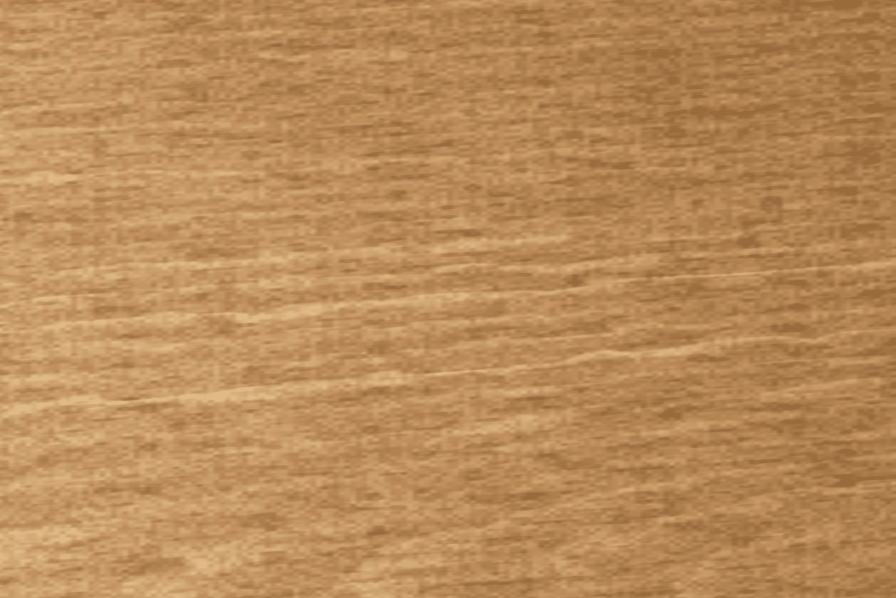
A Shadertoy shader for this texture:

```glsl
const vec3 DARK_WOOD = vec3(0.595, 0.415, 0.235);
const vec3 MID_WOOD = vec3(0.745, 0.560, 0.360);
const vec3 PALE_WOOD = vec3(0.875, 0.725, 0.525);

const float ARCH_SPREAD = 0.07;   // opening of the nested arches
const float ARCH_OFFSET = 0.14;   // keeps the ring radius positive
const float RING_COUNT = 29.0;
const float RING_WAVER = 0.40;
const float RING_JAGGED = 0.42;
const float RING_LIGHT = 0.42;
const float FIBRE_SLOPE = 0.06;
const float FIBRE_CONTRAST = 0.26;
const float FLECK_DEPTH = 0.24;
const float GRAIN_CONTRAST = 0.40;
const float BASE_TONE = 0.44;
const float SIDE_LIGHT = 0.42;
const float TOP_SHADE = 0.10;

float hash(vec2 p) {
    return fract(sin(dot(p, vec2(127.1, 311.7))) * 43758.5453);
}

float noise(vec2 p) {
    vec2 cell = floor(p);
    vec2 f = fract(p);
    f = f * f * (3.0 - 2.0 * f);
    float low = mix(hash(cell), hash(cell + vec2(1.0, 0.0)), f.x);
    float high = mix(hash(cell + vec2(0.0, 1.0)), hash(cell + vec2(1.0)), f.x);
    return mix(low, high, f.y);
}

// Pale lines along nested parabolas that flatten towards the top
float growthRings(vec2 p, vec2 fibre) {
    float level = p.y * p.y - ARCH_SPREAD * p.x + ARCH_OFFSET;
    float phase = RING_COUNT * sqrt(max(level, 0.0));
    phase += RING_WAVER * (noise(fibre * vec2(2.5, 9.0)) - 0.5);
    phase += RING_JAGGED * (noise(fibre * vec2(14.0, 65.0)) - 0.5);

    float ring = floor(phase + 0.5);
    float d = phase - ring;
    float line = smoothstep(-0.40, -0.02, d) * (1.0 - smoothstep(0.0, 0.17, d));
    float strength = mix(0.45, 1.0, hash(vec2(ring, 4.0)));
    float breaks = mix(0.45, 1.15, noise(vec2(p.x * 3.5, ring * 7.0)));
    float fade = mix(1.0, 0.6, smoothstep(0.45, 0.9, p.y));
    return line * strength * breaks * fade;
}

void mainImage(out vec4 fragColor, in vec2 fragCoord) {
    vec2 p = fragCoord / iResolution.y;
    vec2 uv = fragCoord / iResolution.xy;
    vec2 fibre = vec2(p.x, p.y - FIBRE_SLOPE * p.x);

    // Light falls from the left
    float tone = BASE_TONE + SIDE_LIGHT * (0.5 - uv.x);
    tone -= TOP_SHADE * (smoothstep(0.5, 1.0, uv.y) - 0.25);

    tone += RING_LIGHT * growthRings(p, fibre);

    // Long fibres, short dark pores and fine grain
    tone += FIBRE_CONTRAST * (noise(fibre * vec2(9.0, 75.0) + 17.0) - 0.5);
    float pores = noise(fibre * vec2(24.0, 125.0) + 41.0);
    tone -= FLECK_DEPTH * smoothstep(0.58, 0.88, pores);
    tone += GRAIN_CONTRAST * (noise(fibre * vec2(105.0, 185.0) + 73.0) - 0.5);

    tone = clamp(tone, 0.0, 1.0);
    vec3 wood = mix(DARK_WOOD, MID_WOOD, min(tone * 2.0, 1.0));
    wood = mix(wood, PALE_WOOD, max(tone * 2.0 - 1.0, 0.0));
    fragColor = vec4(wood, 1.0);
}
```
